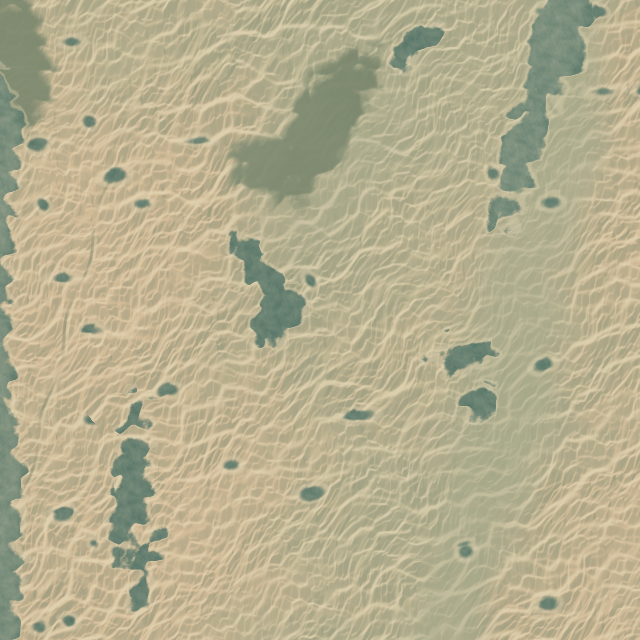
Reproduce this texture procedurally as a Shadertoy shader.

```glsl
vec2 hash2(vec2 c) {
    return fract(sin(vec2(dot(c, vec2(127.1, 311.7)), dot(c, vec2(269.5, 183.3)))) * 43758.5);
}

// Layered sines, roughly -1 to 1
float waves(vec2 p) {
    float sum = 0.0, amp = 0.55;
    for (int i = 0; i < 5; i++) {
        sum += amp * sin(p.x + 1.6 * sin(p.y * 0.8 + float(i))) * cos(p.y + sin(p.x * 0.7));
        p = mat2(1.3, 1.5, -1.5, 1.3) * p + 2.3;
        amp *= 0.6;
    }
    return sum;
}

// Smooth cellular noise: every cell is a tilted scale with a steep lee edge
float scales(vec2 p) {
    vec2 cell = floor(p);
    float sum = 0.0, total = 0.0001;
    for (int y = -1; y <= 1; y++)
    for (int x = -1; x <= 1; x++) {
        vec2 id = cell + vec2(x, y);
        vec2 rnd = hash2(id);
        vec2 d = p - id - 0.12 - 0.76 * rnd;
        float weight = exp(-15.0 * dot(d, d));
        vec2 tilt = vec2(rnd.y - 0.2, -0.5 - 0.6 * rnd.x);
        sum += weight * (dot(d, tilt) + 0.4 * hash2(id + 17.0).x - 0.2);
        total += weight;
    }
    return sum / total;
}

// Dunes in three sizes, the finest drawn out into steep streaks
float relief(vec2 p) {
    vec2 q = p + 0.008 * vec2(sin(p.y * 31.0 + 3.0 * sin(p.x * 9.0)), sin(p.x * 37.0 + p.y * 12.0));
    q.x -= 0.25 * q.y;
    float broad = 0.65 + 0.35 * sin(p.x * 9.0 + 1.0) * cos(p.y * 4.0);
    return broad * scales(q * vec2(25.0, 23.0)) / 25.0
         + 0.65 * scales(q * vec2(52.0, 38.0) + 9.0) / 45.0
         + 0.6 * scales(q * vec2(105.0, 48.0) + 31.0) / 90.0;
}

// Leaning ellipse, positive inside, in canvas units
float hollow(vec2 p, vec2 centre, vec2 radius, float lean) {
    p -= centre;
    p.x -= lean * p.y;
    return (1.0 - length(p / radius)) * min(radius.x, radius.y);
}

// Small pits scattered between the dunes, denser at the lower left
float pits(vec2 p) {
    vec2 q = p * 24.0, cell = floor(q);
    float best = -1.0;
    float share = 0.05 + 0.3 * smoothstep(0.55, 0.1, length(p * vec2(1.7, 1.0)));
    for (int y = -1; y <= 1; y++)
    for (int x = -1; x <= 1; x++) {
        vec2 id = cell + vec2(x, y), rnd = hash2(id + 5.0);
        if (rnd.x > share) continue;
        vec2 radius = vec2(0.2 + 0.3 * rnd.y, 0.16 + 0.12 * hash2(id).x);
        best = max(best, hollow(q, id + 0.3 + 0.4 * hash2(id + 40.0), radius, rnd.y - 0.3));
    }
    return best / 24.0;
}

void mainImage(out vec4 fragColor, in vec2 fragCoord) {
    vec2 p = fragCoord / iResolution.xy;

    // Slope lit from the upper left
    vec2 e = vec2(0.002, 0.0);
    float h = relief(p);
    vec2 slope = (vec2(relief(p + e.xy), relief(p + e.yx)) - h) / e.x;
    float tone = tanh(0.3 * dot(slope, vec2(-0.6, 0.8)));

    // Sand, warm in broad drifts, with a pale hazy corridor
    float drift = waves(p * 7.0 + 1.0);
    float warmth = 0.5 + 0.4 * drift + 0.35 * cos(6.3 * (p.x - 0.12)) - 0.35 * smoothstep(0.65, 1.0, p.y);
    vec3 sand = mix(vec3(0.72, 0.70, 0.57), vec3(0.82, 0.73, 0.59), smoothstep(-0.1, 1.0, warmth));
    float haze = smoothstep(0.11, 0.02, abs(p.x - 0.71 - 0.2 * p.y + 0.03 * drift));
    haze = max(haze, 0.7 * smoothstep(-0.06, 0.04, hollow(p, vec2(0.5, 0.75), vec2(0.1, 0.16), 0.4)));
    sand = mix(sand, vec3(0.67, 0.68, 0.56), 0.75 * haze);
    tone *= 1.0 - 0.55 * haze;
    vec3 col = tone > 0.0 ? mix(sand, vec3(0.89, 0.84, 0.71), 0.8 * tone)
                          : mix(sand, vec3(0.53, 0.56, 0.46), -0.9 * tone);

    // Thin oblique crease on the left
    float crease = p.x + 0.03 - 0.28 * p.y + 0.006 * sin(p.y * 40.0) + 0.004 * drift;
    float broken = smoothstep(0.1, 0.3, p.y) * smoothstep(0.9, 0.6, p.y) * (0.5 + 0.4 * sin(p.y * 55.0));
    col = mix(col, vec3(0.52, 0.54, 0.44), 0.6 * broken * smoothstep(0.004, 0.001, abs(crease)));
    col = mix(col, vec3(0.89, 0.83, 0.69), 0.6 * broken * smoothstep(0.004, 0.001, abs(crease - 0.005)));

    // Scalloped outline shared by all hollows
    float ragged = 0.022 * scales(p * 27.0 + 3.0) + 0.009 * waves(p * 45.0);

    // Flat grey-green floors with soft edges
    float flats = max(hollow(p, vec2(0.51, 0.81), vec2(0.055, 0.12), 0.45),
                      hollow(p, vec2(0.42, 0.745), vec2(0.07, 0.045), 0.3));
    flats = max(flats, hollow(p, vec2(0.02, 0.91), vec2(0.055, 0.11), -0.1));
    col = mix(col, vec3(0.48, 0.53, 0.43) + 0.02 * drift, 0.9 * smoothstep(-0.009, 0.012, flats + ragged));

    // Deep teal floors, channel and margin
    float deep = max(hollow(p, vec2(0.405, 0.58), vec2(0.022, 0.05), -0.6),
                     hollow(p, vec2(0.435, 0.51), vec2(0.036, 0.04), 0.3));
    deep = max(deep, hollow(p, vec2(0.205, 0.25), vec2(0.027, 0.11), 0.1));
    deep = max(deep, hollow(p, vec2(0.225, 0.1), vec2(0.017, 0.05), 0.3));
    deep = max(deep, hollow(p, vec2(0.745, 0.37), vec2(0.026, 0.025), 0.2));
    deep = max(deep, hollow(p, vec2(0.72, 0.445), vec2(0.045, 0.018), -0.4));
    deep = max(deep, hollow(p, vec2(0.65, 0.935), vec2(0.027, 0.032), 0.5));
    float channel = max(hollow(p, vec2(0.87, 0.94), vec2(0.042, 0.1), 0.2),
                        hollow(p, vec2(0.815, 0.77), vec2(0.03, 0.12), 0.25));
    float margin = 0.022 - p.x + 0.012 * sin(p.y * 9.0) - 0.3 * max(p.y - 0.8, 0.0);
    float floors = max(max(deep, channel), margin) + ragged;
    floors = max(floors, pits(p) + 0.25 * ragged);

    float speckle = 0.5 + 0.5 * waves(p * 130.0);
    float pale = clamp(0.15 + 0.45 * speckle + 0.3 * smoothstep(-0.01, 0.01, max(channel, margin)), 0.0, 1.0);
    vec3 teal = mix(vec3(0.27, 0.41, 0.37), vec3(0.56, 0.62, 0.54), pale);
    float rim = smoothstep(-0.009, -0.004, floors) * smoothstep(0.002, -0.003, floors);
    col = mix(col, vec3(0.87, 0.82, 0.69), 0.4 * rim);
    col = mix(col, teal, 0.92 * smoothstep(-0.002, 0.004, floors));

    fragColor = vec4(col, 1.0);
}
```
